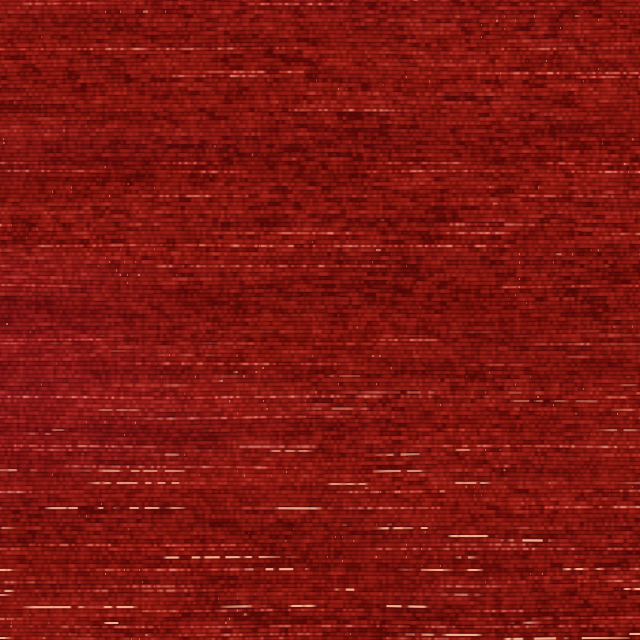
Give the GLSL for this texture, as a Shadertoy shader.

```glsl
// Red slub-silk weave: fine horizontal threads with dark dashes and pale glints.

float hash(vec2 p) {
    vec3 q = fract(p.xyx * vec3(0.1031, 0.1030, 0.0973));
    q += dot(q, q.yzx + 33.33);
    return fract((q.x + q.y) * q.z);
}

// Smooth noise along one thread
float fuzz(float x, float row) {
    float cell = floor(x);
    return mix(hash(vec2(cell, row)), hash(vec2(cell + 1.0, row)), smoothstep(0.0, 1.0, x - cell));
}

// Smooth noise over the cloth
float cloud(vec2 p) {
    float row = floor(p.y);
    return mix(fuzz(p.x, row), fuzz(p.x, row + 1.0), smoothstep(0.0, 1.0, p.y - row));
}

float ramp(float a, float b, float t) {
    return clamp((t - a) / (b - a), 0.0, 1.0);
}

// Dye colour for a brightness, from shadow to lit fibre
vec3 dye(float tone) {
    vec3 color = mix(vec3(0.33, 0.03, 0.025), vec3(0.45, 0.06, 0.04), ramp(0.33, 0.45, tone));
    color = mix(color, vec3(0.52, 0.09, 0.06), ramp(0.45, 0.52, tone));
    color = mix(color, vec3(0.60, 0.11, 0.08), ramp(0.52, 0.60, tone));
    color = mix(color, vec3(0.69, 0.21, 0.17), ramp(0.60, 0.69, tone));
    return mix(color, vec3(0.85, 0.48, 0.42), ramp(0.69, 0.85, tone));
}

void mainImage(out vec4 fragColor, in vec2 fragCoord) {
    vec2 uv = fragCoord / iResolution.xy;

    // Slightly wavering threads with rounded profiles
    float y = uv.y * 156.0 + 0.6 * cloud(uv * vec2(4.0, 18.0));
    float row = floor(y);
    float thread = sin(3.14159 * fract(y));
    float core = smoothstep(0.45, 0.9, thread);

    // Variation along each thread, from long streaks to single fibres
    float streak = fuzz(uv.x * 8.0 + 9.0 * hash(vec2(row, 3.0)), row + 200.0);
    float slub = fuzz(uv.x * 38.0, row + 400.0);
    float fibre = fuzz(uv.x * 210.0, row + 600.0);
    float band = cloud(uv * vec2(1.5, 24.0) + 40.0);

    float tone = 0.515 + 0.09 * (band - 0.5) + 0.10 * (streak - 0.5) + 0.09 * (slub - 0.5)
               + 0.15 * (fibre - 0.5) + 0.13 * (thread - 0.64);

    // Ragged dark dashes, denser toward the right
    float wear = cloud(uv * vec2(3.0, 11.0) + 80.0) + 0.35 * uv.x;
    float dash = smoothstep(0.58, 0.78, 0.65 * fuzz(uv.x * 45.0, row + 800.0)
               + 0.35 * fuzz(uv.x * 130.0, row + 900.0));
    tone -= 0.13 * dash * smoothstep(0.25, 0.85, wear);

    // Brighter threads in long broken runs
    float bright = step(0.72, hash(vec2(row, 17.0))) * smoothstep(0.4, 0.75, streak);
    tone += 0.13 * bright * core * (0.35 + fibre);

    vec3 color = dye(tone);
    color.b += 0.03 * smoothstep(0.5, 0.9, cloud(uv * vec2(1.2, 9.0) + 120.0)) * (1.0 - uv.x);

    // Pale glints, mostly low on the cloth, and scattered specks
    float low = 1.0 - smoothstep(0.12, 0.58, uv.y);
    float run = step(0.62, hash(vec2(row, 29.0)))
              * smoothstep(0.72, 0.84, fuzz(uv.x * 11.0, row + 1100.0))
              * smoothstep(0.25, 0.55, fuzz(uv.x * 95.0, row + 1200.0));
    float speck = smoothstep(0.95, 0.99, fuzz(uv.x * 170.0, row + 1300.0))
                * smoothstep(0.45, 0.75, cloud(uv * vec2(5.0, 30.0) + 160.0));
    float glint = core * max(run * low, 0.55 * speck);
    color = mix(color, vec3(0.96, 0.68, 0.56), glint);

    fragColor = vec4(color, 1.0);
}
```
